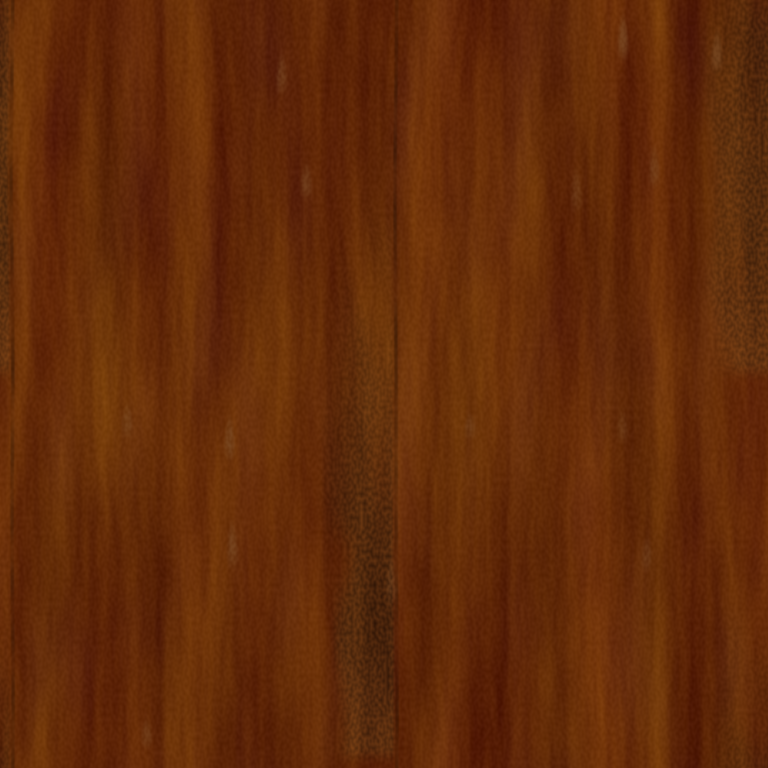
A Shadertoy shader for this texture:

```glsl
#define DARK_WOOD vec3(0.315, 0.102, 0.014)
#define LIGHT_WOOD vec3(0.470, 0.232, 0.042)
#define WORN_WOOD vec3(0.335, 0.180, 0.060)
#define FLECK_COLOR vec3(0.490, 0.315, 0.170)
#define STREAK_CONTRAST 0.62
#define SPECKLE 0.24
#define WAVINESS 0.007
#define SEAM_OFFSET 0.016
#define FLECK_GRID vec2(9.0, 6.0)
#define FLECK_SHARE 0.3

const float TAU = 6.2831853;

vec2 hash2(vec2 p) {
    vec3 q = fract(p.xyx * vec3(0.1031, 0.1030, 0.0973));
    q += dot(q, q.yzx + 33.33);
    return fract((q.xx + q.yz) * q.zy);
}

vec2 gradientAt(vec2 cell, vec2 period, float seed) {
    float angle = TAU * hash2(mod(cell, period) + seed * 17.0).x;
    return vec2(cos(angle), sin(angle));
}

// Gradient noise that wraps after a whole number of cells
float noise(vec2 uv, vec2 period, float seed) {
    vec2 p = uv * period + seed * vec2(0.37, 0.23);
    vec2 i = floor(p), f = p - i;
    vec2 w = f * f * f * (f * (f * 6.0 - 15.0) + 10.0);
    vec2 e = vec2(1.0, 0.0);
    float a = dot(gradientAt(i, period, seed), f);
    float b = dot(gradientAt(i + e.xy, period, seed), f - e.xy);
    float c = dot(gradientAt(i + e.yx, period, seed), f - e.yx);
    float d = dot(gradientAt(i + e.xx, period, seed), f - e.xx);
    return mix(mix(a, b, w.x), mix(c, d, w.x), w.y);
}

// Long vertical fibres, from broad bands to hairs
float woodTone(vec2 uv) {
    float tone = 0.5;
    tone += STREAK_CONTRAST * noise(uv, vec2(9.0, 2.0), 1.0);
    tone += STREAK_CONTRAST * noise(uv, vec2(23.0, 2.0), 2.0);
    tone += STREAK_CONTRAST * 0.65 * noise(uv, vec2(47.0, 4.0), 3.0);
    tone += STREAK_CONTRAST * 0.40 * noise(uv, vec2(120.0, 14.0), 4.0);
    return tone;
}

// Pale drops, rounded below and tapering upwards
float flecks(vec2 uv) {
    vec2 cell = floor(uv * FLECK_GRID);
    vec2 pick = hash2(cell + 61.0);
    vec2 center = (cell + 0.5 + 0.5 * (hash2(cell + 97.0) - 0.5)) / FLECK_GRID;
    vec2 halfSize = vec2(0.009, mix(0.020, 0.038, pick.y));
    vec2 d = (uv - center) / halfSize;
    float shape = 1.0 - smoothstep(0.25, 1.0, length(d * vec2(1.0 + 0.45 * d.y, 1.0)));
    float fade = mix(1.0, 0.45, clamp(0.5 + 0.5 * d.y, 0.0, 1.0));
    return shape * fade * step(pick.x, FLECK_SHARE) * mix(0.35, 0.85, hash2(cell + 23.0).y);
}

void mainImage(out vec4 fragColor, in vec2 fragCoord) {
    vec2 uv = fragCoord / iResolution.xy;
    float sway = WAVINESS * noise(uv, vec2(5.0, 3.0), 5.0);
    vec2 grainUv = uv + vec2(sway, 0.0);

    // Wood body with slow shifts between red and orange
    float tone = woodTone(grainUv);
    float speck = noise(uv, vec2(230.0, 160.0), 6.0);
    vec3 color = mix(DARK_WOOD, LIGHT_WOOD, clamp(tone + SPECKLE * speck, -0.2, 1.25));
    color.g += 0.022 * noise(grainUv, vec2(14.0, 2.0), 7.0);
    color.b += 0.035 * max(noise(grainUv, vec2(20.0, 5.0), 8.0), 0.0) + 0.02 * speck;

    // Two boards, each with a worn strip along its right edge
    float across = 2.0 * (uv.x - SEAM_OFFSET + 0.5 * sway);
    float board = mod(floor(across), 2.0);
    float along = fract(uv.y - 0.5 * board);
    float inBoard = fract(across);
    float patchy = noise(uv, vec2(26.0, 9.0), 9.0);
    float worn = smoothstep(0.80, 0.90, inBoard + 0.07 * patchy);
    worn *= 1.0 - smoothstep(0.985, 1.0, inBoard);
    worn *= smoothstep(0.0, 0.03, along) * (1.0 - smoothstep(0.25, 0.75, along + 0.2 * patchy));
    float glow = 1.0 - smoothstep(0.02, 0.20, along);
    vec3 wornColor = WORN_WOOD * (0.78 + 0.36 * tone + 0.45 * speck + 0.25 * glow);
    color = mix(color, wornColor, 0.8 * worn);

    // Faint broken joint between boards
    float seamDistance = 0.5 * min(inBoard, 1.0 - inBoard);
    float joint = 1.0 - smoothstep(0.0005, 0.004, seamDistance);
    color *= 1.0 - joint * (0.16 + 0.3 * noise(uv, vec2(4.0, 18.0), 10.0));

    // Pale marks, broken up by the fibres
    float fleck = flecks(grainUv) * clamp(0.75 + 0.5 * speck + 0.4 * patchy, 0.0, 1.0);
    color = mix(color, FLECK_COLOR, fleck);

    fragColor = vec4(clamp(color, 0.0, 1.0), 1.0);
}
```
